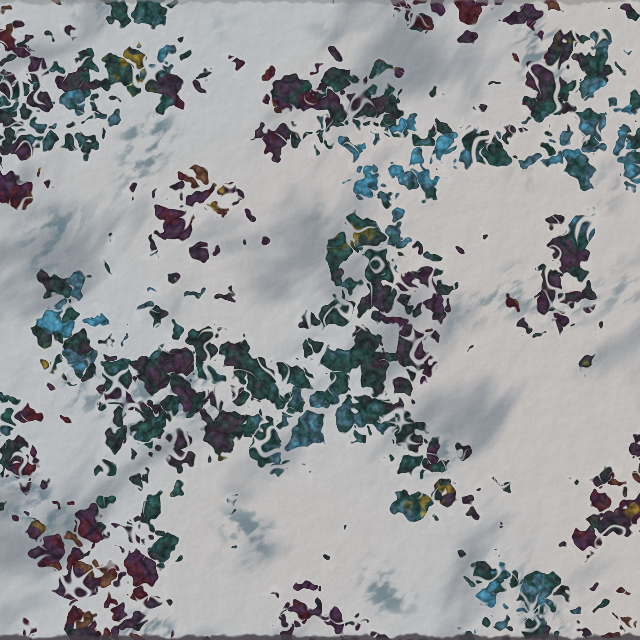
Give the GLSL for this texture, as a Shadertoy shader.

```glsl
// Weathered off-white paint with smears, flaked open in clusters of dark coloured chips.

vec2 hash2(vec2 cell) {
    uvec2 v = uvec2(ivec2(cell)) * 1664525u + 1013904223u;
    v.x += v.y * 1664525u;
    v.y += v.x * 1664525u;
    v ^= v >> 16u;
    v.x += v.y * 1664525u;
    v.y += v.x * 1664525u;
    v ^= v >> 16u;
    return vec2(v & 65535u) / 65536.0;
}

float cornerSlope(vec2 cell, vec2 offset) {
    float angle = 6.2832 * hash2(cell).x;
    return dot(vec2(cos(angle), sin(angle)), offset);
}

// Gradient noise, about -0.7 to 0.7
float noise(vec2 p) {
    vec2 i = floor(p), f = p - i;
    vec2 u = f * f * f * (f * (f * 6.0 - 15.0) + 10.0);
    vec2 e = vec2(1, 0);
    return mix(mix(cornerSlope(i, f), cornerSlope(i + e, f - e), u.x),
               mix(cornerSlope(i + e.yx, f - e.yx), cornerSlope(i + 1.0, f - 1.0), u.x), u.y);
}

float fbm(vec2 p) {
    float sum = 0.0, amp = 1.0;
    for (int i = 0; i < 4; i++) {
        sum += amp * noise(p);
        p = mat2(1.6, 1.2, -1.2, 1.6) * p + 7.3;
        amp *= 0.5;
    }
    return sum;
}

mat2 rotate(float a) {
    return mat2(cos(a), sin(a), -sin(a), cos(a));
}

// Where chips gather
float clusterDensity(vec2 p) {
    return smoothstep(-0.13, 0.3, noise(p * 4.6 + 11.7) + 0.35 * noise(p * 10.0 + 3.1));
}

// Scattered ovals: x = signed distance, y = random id of the nearest one
vec2 scatter(vec2 p, float grid, float amount, float stray) {
    vec2 nearest = vec2(1.0, 0.0);
    vec2 home = floor(p * grid);
    for (int y = -1; y <= 1; y++)
    for (int x = -1; x <= 1; x++) {
        vec2 cell = home + vec2(x, y);
        vec2 seed = cell + grid * 17.0;
        vec2 place = hash2(seed), trait = hash2(seed + 409.0);
        vec2 centre = (cell + 0.1 + 0.8 * place) / grid;
        if (trait.x > amount * clusterDensity(centre) + stray) continue;
        vec2 q = rotate(trait.y * 3.14) * (p - centre) * vec2(0.8, 1.25);
        float d = length(q) - mix(0.24, 0.54, hash2(seed + 83.0).x) / grid;
        if (d < nearest.x) nearest = vec2(d, trait.y);
    }
    return nearest;
}

vec3 pigment(float t) {
    vec3 paints[8] = vec3[8](
        vec3(0.36, 0.25, 0.20), vec3(0.29, 0.14, 0.17), vec3(0.25, 0.17, 0.25),
        vec3(0.23, 0.19, 0.24), vec3(0.17, 0.22, 0.22), vec3(0.16, 0.28, 0.27),
        vec3(0.25, 0.36, 0.41), vec3(0.25, 0.47, 0.56));
    return paints[int(clamp(t, 0.0, 0.99) * 8.0)];
}

float relief(vec2 p) {
    return noise(p * 28.0) + 0.4 * noise(p * 75.0) + 0.22 * noise(p * 170.0);
}

void mainImage(out vec4 fragColor, in vec2 fragCoord) {
    vec2 p = fragCoord / iResolution.xy;
    float soft = max(0.0013, 0.8 / iResolution.y);

    // White ground: warm and cool drifts, diagonal grey-blue smears
    float drift = noise(p * 2.3 + 5.0);
    vec3 col = mix(vec3(0.725, 0.74, 0.75), vec3(0.755, 0.74, 0.732),
                   smoothstep(-0.4, 0.4, drift + p.x - 0.5));
    vec2 bend = 0.05 * vec2(noise(p * 5.0), noise(p * 5.0 + 31.0));
    vec2 stroke = rotate(-0.75) * (p + bend);
    float smear = fbm(stroke * vec2(3.2, 8.5) + 19.0);
    col = mix(col, vec3(0.54, 0.565, 0.59), 0.9 * smoothstep(0.03, 0.58, smear));

    // Raised brush texture lit from the upper left
    float slope = relief(p + vec2(-0.002, 0.002)) - relief(p);
    col -= 0.075 * slope;

    // Dry scuffs of blue-grey showing through
    float scuff = smoothstep(0.12, 0.42, noise(p * 6.5 + 47.0))
                * smoothstep(-0.15, 0.4, fbm(stroke * vec2(26.0, 60.0)));
    col = mix(col, vec3(0.36, 0.45, 0.49), 0.75 * scuff);

    // Lobed chips in three sizes, on warped coordinates
    vec2 warped = p
        + 0.019 * vec2(noise(p * 36.0), noise(p * 36.0 + 57.0))
        + 0.008 * vec2(noise(p * 85.0 + 9.0), noise(p * 85.0 + 71.0));
    vec2 chip = scatter(warped, 20.0, 0.85, 0.01);
    vec2 flake = scatter(warped, 39.0, 0.5, 0.025);
    vec2 speck = scatter(warped, 85.0, 0.16, 0.012);
    if (flake.x < chip.x) chip = flake;
    if (speck.x < chip.x) chip = speck;
    float d = chip.x + 0.006 * noise(p * 62.0 + 23.0);

    // Branching veins of white left inside the chips
    float vein = 0.0045 * smoothstep(-0.15, 0.35, noise(p * 13.0 + 29.0)) - 0.0015;
    d = max(d, vein - 0.028 * abs(noise(p * 31.0 + 5.0)));

    // Pigment drifts over the canvas, bluest below the centre
    float hue = 0.3 + 0.9 * noise(p * 3.4 + 2.0) + 0.42 * chip.y;
    vec2 fromBlue = p - vec2(0.5, 0.38);
    hue = mix(hue, 0.88, 0.65 * exp(-22.0 * dot(fromBlue, fromBlue)));
    float mottle = noise(p * 48.0 + 13.0);
    vec3 paint = mix(pigment(hue), pigment(hue + 0.28 * mottle), 0.8);
    float ochre = smoothstep(0.27, 0.4, noise(p * 7.0 + 67.0)) * smoothstep(0.0, 0.2, mottle);
    paint = mix(paint, vec3(0.53, 0.43, 0.16), 0.8 * ochre);
    paint *= 1.0 + 0.45 * noise(p * 95.0) + 0.3 * noise(p * 190.0);
    paint *= mix(1.08, 0.78, smoothstep(-0.006, -0.001, d));

    // Pale lip around each chip, then the chip itself
    col += 0.025 * smoothstep(0.009, 0.002, d);
    col = mix(col, paint, smoothstep(soft, -soft, d));

    // Worn dark lower edge and faint upper edge
    float ragged = 0.008 * noise(vec2(p.x * 24.0, 3.0)) + 0.004 * noise(p * 90.0);
    col = mix(col, vec3(0.27, 0.25, 0.27), 0.85 * smoothstep(0.009, 0.004, p.y + ragged));
    col = mix(col, vec3(0.55), 0.6 * smoothstep(0.994, 0.998, p.y + ragged));

    fragColor = vec4(clamp(col, 0.0, 1.0), 1.0);
}
```
